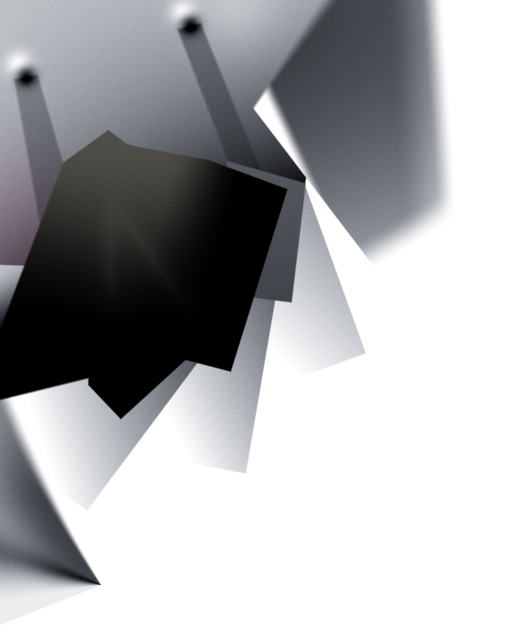
Give the GLSL for this background, as a WebGL 1 fragment shader.

```glsl
precision highp float;
// Overlapping steel and black sheets fanned out over white, with soft metallic shading.

uniform vec2 u_resolution;

// Layout space: x runs right to 6.12, y runs down to 7.68.
const vec2 CANVAS = vec2(6.12, 7.68);
const vec3 WHITE = vec3(1.0);
const vec3 BLACK_WARM = vec3(1.0, 0.98, 0.92);
const vec3 ROSE_TINT = vec3(0.04, -0.035, -0.01);
const vec3 STEEL_TINT = vec3(-0.02, -0.004, 0.024);
const vec2 CONE_TIP = vec2(1.22, 7.02);
const vec2 LEFT_BUMP = vec2(0.30, 0.88);
const vec2 RIGHT_BUMP = vec2(2.27, 0.26);
const float GRAIN = 0.022;
const float GRAIN_CELLS = 75.0;

float hash(vec2 p) {
  return fract(sin(dot(p, vec2(127.1, 311.7))) * 43758.5453);
}

// Signed distance to the line a-b, negative on its right-hand side.
float edge(vec2 p, vec2 a, vec2 b) {
  return dot(p - a, normalize(vec2(b.y - a.y, a.x - b.x)));
}

// Convex four-sided sheet, corners clockwise.
float quad(vec2 p, vec2 a, vec2 b, vec2 c, vec2 d) {
  return max(max(edge(p, a, b), edge(p, b, c)), max(edge(p, c, d), edge(p, d, a)));
}

float cover(float dist, float soft) {
  return 1.0 - smoothstep(-soft, soft, dist);
}

float glow(vec2 p, vec2 center, float radius) {
  vec2 q = (p - center) / radius;
  return exp(-dot(q, q));
}

// Neutral grey with a cool cast in the midtones.
vec3 steel(float v) {
  v = clamp(v, 0.0, 1.0);
  return vec3(v) + STEEL_TINT * 4.0 * v * (1.0 - v);
}

// Raised rim above a dark dimple.
float bump(vec2 p, vec2 center) {
  return 0.32 * glow(p, center + vec2(-0.07, -0.10), 0.15)
       - 0.75 * glow(p, center + vec2(0.01, 0.03), 0.115);
}

vec3 backPanel(vec2 p, float aa) {
  float v = 0.76 - 0.03 * p.x - 0.04 * p.y * p.y - 0.05 * p.x * p.y;
  v += 0.11 * glow(p, vec2(2.85, 0.15), 0.55);
  float leftStripe = quad(p, vec2(0.17, 0.95), vec2(0.45, 0.9), vec2(0.8, 2.1), vec2(0.52, 2.9));
  float rightStripe = quad(p, vec2(2.13, 0.35), vec2(2.41, 0.28), vec2(3.15, 2.1), vec2(2.8, 2.1));
  v *= 1.0 - 0.28 * cover(leftStripe, aa * 2.0);
  v *= 1.0 - 0.42 * cover(rightStripe, aa * 2.0) * (1.0 - 0.25 * p.y);
  v += bump(p, LEFT_BUMP) + bump(p, RIGHT_BUMP);
  return steel(v) + ROSE_TINT * glow(p, vec2(0.0, 2.8), 0.9);
}

// Dark slab: crisp on the left, melting into white on the right and below.
vec3 slab(vec2 p, vec3 under, float aa) {
  float upperLeft = edge(p, vec2(3.04, 1.3), vec2(3.95, 0.0));
  float lowerLeft = edge(p, vec2(3.65, 2.1), vec2(3.04, 1.3));
  float side = edge(p, vec2(4.2, 3.3), vec2(3.65, 2.1));
  float right = edge(p, vec2(5.22, 0.0), vec2(5.4, 2.5));
  float bottom = edge(p, vec2(5.4, 2.58), vec2(4.2, 3.3));
  float v = 0.26 + 0.035 * p.y * p.y + 0.05 * (p.x - 4.0);
  v += 0.2 * smoothstep(-0.6, 0.0, right);
  float body = cover(right + 0.04, 0.14) * cover(bottom + 0.1, 0.2) * cover(side + 0.04, 0.08);
  float shape = cover(upperLeft, 0.02 + 0.07 * max(1.3 - p.y, 0.0)) * cover(lowerLeft, aa);
  return mix(under, mix(WHITE, steel(v), body), shape);
}

// Curved cone at the lower left, its shading fanning out from the tip.
vec3 cone(vec2 p, vec3 under, float aa) {
  float t = p.y - 4.75;
  float side = 0.85 * (p.x - (0.05 + 0.38 * t + 0.058 * t * t));
  float v = mix(0.26, 0.58, smoothstep(0.05, 0.75, -side));
  v += 0.27 * (1.0 - smoothstep(4.8, 6.1, p.y));
  float fan = (p.y - CONE_TIP.y) / max(CONE_TIP.x - p.x, 0.01);
  v -= 0.2 * exp(-pow((fan + 0.32) / 0.18, 2.0));
  v = mix(v, 0.93, smoothstep(-0.33, 0.2, fan));
  float soft = aa + 0.05 * clamp(CONE_TIP.y - p.y, 0.0, 1.6);
  float shape = cover(side, soft) * cover(edge(p, CONE_TIP, vec2(0.0, 7.5)), aa);
  return mix(under, steel(v), shape * step(4.3, p.y));
}

float blackShape(vec2 p, float aa) {
  float d = quad(p, vec2(1.5, 1.72), vec2(3.45, 2.27), vec2(2.77, 4.46), vec2(0.9, 3.975));
  d = min(d, quad(p, vec2(1.53, 1.74), vec2(2.5, 1.92), vec2(3.45, 2.27), vec2(2.3, 3.0)));
  d = min(d, quad(p, vec2(0.76, 1.95), vec2(1.3, 1.56), vec2(1.75, 1.9), vec2(1.0, 3.9)));
  d = min(d, quad(p, vec2(1.06, 3.9), vec2(2.6, 3.98), vec2(1.45, 5.03), vec2(1.06, 4.62)));
  float wing = quad(p, vec2(0.76, 1.95), vec2(1.6, 1.95), vec2(1.3, 4.48), vec2(-0.35, 4.885));
  return max(cover(d, aa), cover(wing, aa * 1.5));
}

vec3 blackShade(vec2 p) {
  float v = 0.31 * (1.0 - smoothstep(1.7, 4.0, p.y + 0.15 * abs(p.x - 1.5)));
  v *= 1.0 - smoothstep(2.0, 2.95, p.x + 0.25 * (p.y - 2.0));
  float fade = smoothstep(2.2, 2.9, p.y) * (1.0 - smoothstep(3.2, 4.0, p.y));
  v += 0.05 * fade * exp(-abs(p.x - 1.32) / 0.12);
  v += 0.05 * fade * exp(-abs(edge(p, vec2(1.35, 2.4), vec2(2.2, 3.65))) / 0.1);
  return v * BLACK_WARM;
}

void main() {
  vec2 uv = gl_FragCoord.xy / u_resolution;
  vec2 p = vec2(uv.x, 1.0 - uv.y) * CANVAS;
  float aa = CANVAS.y / u_resolution.y;
  vec3 color = WHITE;

  // Pale wedge, back panel and slab
  float wedge = quad(p, vec2(4.5, -0.3), vec2(5.25, -0.3), vec2(6.0, 1.45), vec2(4.5, 1.6));
  color = mix(color, steel(0.9 + 0.08 * p.y), cover(wedge, aa));
  float panel = quad(p, vec2(-0.5), vec2(4.3, -0.5), vec2(3.4, 3.3), vec2(-0.5, 3.16));
  vec3 pocket = steel(0.75 * (1.0 - smoothstep(3.2, 4.1, p.y + 0.6 * p.x)));
  float pocketArea = quad(p, vec2(-0.5, 3.0), vec2(0.6, 3.0), vec2(0.6, 4.3), vec2(-0.5, 4.6));
  color = mix(color, pocket, cover(pocketArea, aa));
  color = mix(color, backPanel(p, aa), cover(panel, aa));
  color = slab(p, color, aa);

  // Fan of light sheets
  float sheet = quad(p, vec2(3.67, 2.25), vec2(4.39, 4.24), vec2(3.2, 4.67), vec2(2.9, 3.4));
  color = mix(color, steel(0.62 + 0.17 * (p.y - 2.4) - 0.17 * (p.x - 3.7)), cover(sheet, aa));
  sheet = quad(p, vec2(2.4, 3.5), vec2(3.32, 3.5), vec2(2.95, 5.68), vec2(1.7, 5.46));
  color = mix(color, steel(0.5 + 0.15 * (p.y - 3.8) - 0.3 * (p.x - 3.1)), cover(sheet, aa));
  sheet = quad(p, vec2(-0.2, 4.3), vec2(2.41, 4.3), vec2(1.05, 6.12), vec2(0.55, 5.8));
  color = mix(color, steel(0.48 + 0.1 * (p.y - 4.6) - 0.3 * (p.x - 2.0)), cover(sheet, aa));
  color = cone(p, color, aa);

  // Charcoal sheet, then the black sheets on top
  sheet = quad(p, vec2(2.72, 1.93), vec2(3.67, 2.2), vec2(3.5, 3.63), vec2(2.8, 3.54));
  color = mix(color, steel(0.34 - 0.05 * (p.y - 2.2)), cover(sheet, aa));
  color = mix(color, blackShade(p), blackShape(p, aa));

  // Fine grain, strongest in the midtones
  float grain = hash(floor(p * GRAIN_CELLS)) - 0.5;
  color += grain * GRAIN * 4.0 * color.g * (1.0 - color.g);
  gl_FragColor = vec4(clamp(color, 0.0, 1.0), 1.0);
}
```
